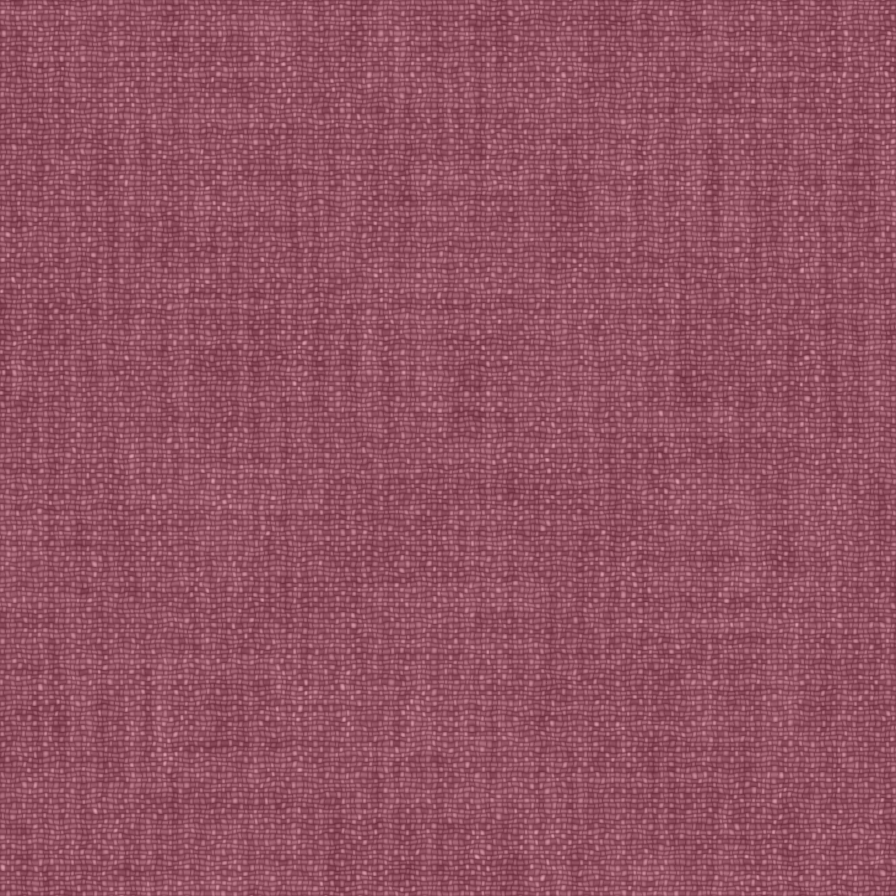
A Shadertoy shader for this texture:

```glsl
// Plain-woven rose linen with slubby threads and pale flecks.
#define THREADS vec2(166.0, 174.0)   // warp and weft threads per canvas
#define BASE_COLOR vec3(0.573, 0.323, 0.385)
#define RELIEF 0.200                 // light-to-dark depth of each crossing
#define STAGGER 0.058                // warp crossings are paler than weft
#define GRAIN 0.090                  // tone change between crossings
#define STREAK vec2(0.056, 0.046)    // tone change along warp and weft
#define FLECK 0.100                  // strength of pale slub flecks
#define WOBBLE 0.60                  // waviness of threads
#define SAMPLES 3                    // antialiasing samples per axis

float hash(vec2 p) {
    vec3 q = fract(p.xyx * vec3(0.1031, 0.1030, 0.0973));
    q += dot(q, q.yzx + 33.33);
    return fract((q.x + q.y) * q.z);
}

vec2 gradient(vec2 cell) {
    float angle = 6.28319 * hash(cell);
    return vec2(cos(angle), sin(angle));
}

float gradientNoise(vec2 p) {
    vec2 i = floor(p), f = p - i;
    vec2 u = f * f * f * (f * (f * 6.0 - 15.0) + 10.0);
    vec2 e = vec2(0.0, 1.0);
    float low = mix(dot(gradient(i), f),
                    dot(gradient(i + e.yx), f - e.yx), u.x);
    float high = mix(dot(gradient(i + e.xy), f - e.xy),
                     dot(gradient(i + e.yy), f - e.yy), u.x);
    return mix(low, high, u.y);
}

// Tone offset of the cloth around its base colour
float weaveTone(vec2 uv) {
    vec2 p = uv * THREADS;
    p += WOBBLE * vec2(gradientNoise(p * vec2(0.43, 0.27) + 7.3),
                       gradientNoise(p * vec2(0.25, 0.39) + 61.7));
    vec2 cell = floor(p);
    vec2 f = p - cell - 0.5;

    // Round warp crossings between long, low weft crossings
    float warpOver = mod(cell.x + cell.y, 2.0);
    vec2 stretch = mix(vec2(0.60, 1.10), vec2(1.04, 0.80), warpOver);
    float lump = 1.0 - smoothstep(0.06, 0.68, length(f * stretch));
    vec2 swell = cos(3.14159 * f);
    float tone = RELIEF * (lump - 0.56);
    tone += STAGGER * (2.0 * warpOver - 1.0) * swell.x * swell.y;

    // Uneven yarn: single crossings, then long streaks both ways
    float grain = hash(cell + 19.0);
    tone += GRAIN * (grain - 0.5) * (0.3 + lump);
    tone += STREAK.x * gradientNoise(vec2(p.x * 0.53, p.y * 0.03) + 113.4);
    tone += STREAK.y * gradientNoise(vec2(p.x * 0.022, p.y * 0.57) + 211.6);

    // Pale flecks gathered in upright bands of thick warp
    float band = smoothstep(-0.2, 0.45, gradientNoise(cell * vec2(0.19, 0.04) + 37.2));
    float fleck = smoothstep(0.45, 0.95, hash(cell + 331.0));
    tone += FLECK * band * fleck * warpOver * (lump - 0.1);

    return tone + 0.012 * gradientNoise(uv * 4.0 + 5.5);
}

void mainImage(out vec4 fragColor, in vec2 fragCoord) {
    float tone = 0.0;
    for (int y = 0; y < SAMPLES; y++) {
        for (int x = 0; x < SAMPLES; x++) {
            vec2 offset = (vec2(x, y) + 0.5) / float(SAMPLES) - 0.5;
            tone += weaveTone((fragCoord + offset) / iResolution.y);
        }
    }
    tone /= float(SAMPLES * SAMPLES);
    fragColor = vec4(clamp(BASE_COLOR + tone, 0.0, 1.0), 1.0);
}
```
